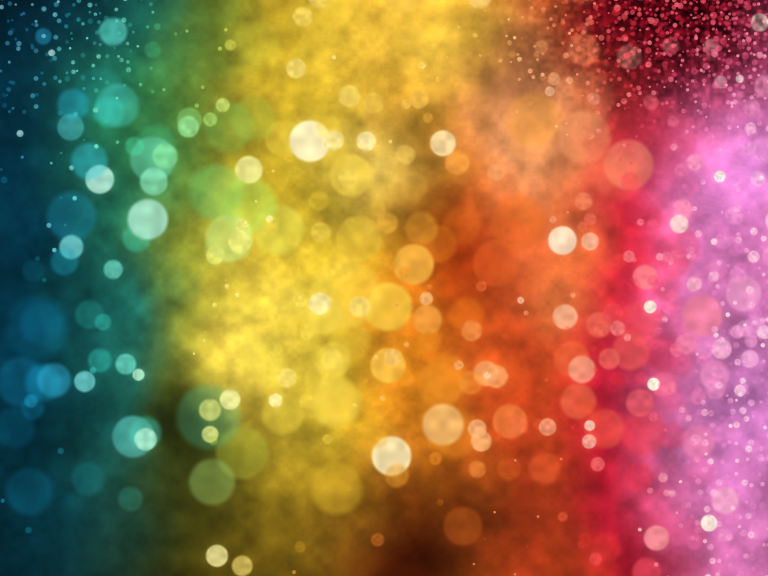
A Shadertoy shader for this background:

```glsl
// Rainbow field of out-of-focus lights, from teal through gold and red to lilac.
// A ramp with soft glows gives the colour; hashed grids scatter translucent discs
// and fine glitter, each tinted by the field near its own centre.
float hash(vec2 p) { return fract(sin(dot(p, vec2(127.1, 311.7))) * 43758.5); }
vec2 hash2(vec2 p) { return vec2(hash(p), hash(p + 17.3)); }

float noise(vec2 p) {
    vec2 i = floor(p), f = fract(p);
    f = f * f * (3.0 - 2.0 * f);
    return mix(mix(hash(i), hash(i + vec2(1, 0)), f.x),
               mix(hash(i + vec2(0, 1)), hash(i + vec2(1, 1)), f.x), f.y);
}

float fbm(vec2 p) {
    float sum = 0.0, amp = 0.5;
    for (int i = 0; i < 4; i++, amp *= 0.5) {
        sum += amp * noise(p);
        p = p * 2.03 + 9.1;
    }
    return sum;
}

// Elliptical falloff; zone holds centre.xy and radii.xy
float falloff(vec2 p, vec4 zone) {
    vec2 d = (p - zone.xy) / zone.zw;
    return exp(-dot(d, d));
}

vec3 glow(vec3 col, vec2 p, vec4 zone, vec3 tint, float amount) {
    return mix(col, tint, amount * falloff(p, zone));
}

// Smooth colour layout of the whole canvas
vec3 lightField(vec2 p) {
    float x = p.x;
    vec3 c = mix(vec3(0.02, 0.20, 0.27), vec3(0.10, 0.40, 0.36), smoothstep(0.0, 0.22, x));
    c = mix(c, vec3(0.44, 0.50, 0.15), smoothstep(0.21, 0.34, x));
    c = mix(c, vec3(0.80, 0.67, 0.15), smoothstep(0.31, 0.48, x));
    c = mix(c, vec3(0.79, 0.47, 0.10), smoothstep(0.55, 0.72, x));
    c = mix(c, vec3(0.74, 0.25, 0.11), smoothstep(0.73, 0.93, x));
    c = mix(c, vec3(0.73, 0.11, 0.19), smoothstep(0.95, 1.07, x));
    c = mix(c, vec3(0.89, 0.45, 0.68), smoothstep(1.05, 1.25, x));
    // Cool left side
    c = glow(c, p, vec4(0.0, 1.0, 0.20, 0.16), vec3(0.02, 0.13, 0.19), 0.85);
    c = glow(c, p, vec4(0.27, 0.80, 0.11, 0.18), vec3(0.18, 0.50, 0.28), 0.70);
    c = glow(c, p, vec4(0.08, 0.06, 0.20, 0.20), vec3(0.02, 0.18, 0.22), 0.75);
    // Gold and orange centre
    c = glow(c, p, vec4(0.75, 0.95, 0.24, 0.18), vec3(0.98, 0.81, 0.28), 0.90);
    c = glow(c, p, vec4(0.66, 0.71, 0.10, 0.08), vec3(1.0, 0.88, 0.42), 0.75);
    c = glow(c, p, vec4(0.45, 0.42, 0.13, 0.17), vec3(0.92, 0.81, 0.30), 0.90);
    c = glow(c, p, vec4(0.82, 0.55, 0.08, 0.13), vec3(0.62, 0.15, 0.04), 0.75);
    c = glow(c, p, vec4(0.93, 0.79, 0.09, 0.20), vec3(1.0, 0.69, 0.45), 0.90);
    c = glow(c, p, vec4(0.97, 0.50, 0.07, 0.09), vec3(0.92, 0.50, 0.26), 0.70);
    // Dark floor
    c = glow(c, p, vec4(0.32, 0.25, 0.08, 0.13), vec3(0.09, 0.11, 0.03), 0.90);
    c = glow(c, p, vec4(0.36, 0.0, 0.18, 0.15), vec3(0.25, 0.20, 0.03), 0.85);
    c = glow(c, p, vec4(0.70, 0.0, 0.19, 0.17), vec3(0.25, 0.06, 0.02), 0.92);
    // Crimson and lilac right side
    c = glow(c, p, vec4(1.18, 1.0, 0.21, 0.18), vec3(0.45, 0.02, 0.08), 0.97);
    c = glow(c, p, vec4(1.32, 0.70, 0.13, 0.13), vec3(0.86, 0.52, 0.83), 0.80);
    return glow(c, p, vec4(1.32, 0.28, 0.11, 0.26), vec3(0.86, 0.53, 0.84), 0.75);
}

// Vivid version of the local colour, whitened by pale
vec3 lampTint(vec2 c, float pale) {
    vec3 tint = lightField(c);
    vec3 vivid = tint / max(tint.r, max(tint.g, tint.b));
    return mix(mix(tint, vivid, 0.75), vec3(1.0, 0.98, 0.88), pale);
}

// One haloed disc per grid cell, kept with a chance that follows the zone
vec3 scatter(vec3 col, vec2 p, float cell, float seed, vec4 zone, float density,
             float strength, float pale) {
    for (int j = -1; j <= 1; j++)
    for (int i = -1; i <= 1; i++) {
        vec2 id = floor(p / cell) + vec2(i, j);
        vec2 c = (id + 0.1 + 0.8 * hash2(id + seed)) * cell;
        vec2 rnd = hash2(id + seed + 41.7);
        float r = cell * mix(0.18, 0.46, rnd.x), d = length(p - c);
        if (d > 2.2 * r || hash(id + seed + 83.1) > density * falloff(c, zone)) continue;
        float soft = r * mix(0.20, 0.08, rnd.y) + 0.6 / iResolution.y;
        float fill = 1.0 - smoothstep(r - soft, r + soft, d);
        vec3 tint = lampTint(c - vec2(1.1 * cell * rnd.x, 0.0), pale * rnd.y * rnd.y);
        tint *= 0.88 + 0.22 * noise((p - c) / r * 2.0 + id);
        col += 0.24 * strength * rnd.y * rnd.y * tint * exp(-1.1 * d * d / (r * r));
        col = mix(col, tint, fill * strength * mix(0.25, 1.0, rnd.y));
    }
    return col;
}

void mainImage(out vec4 fragColor, in vec2 fragCoord) {
    vec2 p = fragCoord / iResolution.y;
    vec2 warp = vec2(fbm(p * 5.0), fbm(p * 5.0 + 31.0)) - 0.47;
    vec3 col = lightField(p + 0.14 * warp);
    col *= (0.62 + 0.72 * fbm(p * 8.0 + 3.0)) * (0.76 + 0.50 * fbm(p * 32.0));
    // Large faint discs, then crisp ones, by region
    vec4 middle = vec4(0.68, 0.58, 0.38, 0.60), cool = vec4(0.10, 0.55, 0.22, 0.50);
    vec4 pink = vec4(1.22, 0.36, 0.23, 0.40), crimson = vec4(1.18, 0.98, 0.20, 0.14);
    col = scatter(col, p, 0.130, 3.0, middle, 0.80, 0.40, 0.1);
    col = scatter(col, p, 0.105, 12.0, middle, 0.65, 0.85, 0.2);
    col = scatter(col, p, 0.095, 23.0, cool, 0.60, 0.50, 0.3);
    col = scatter(col, p, 0.090, 34.0, pink, 0.85, 0.60, 0.4);
    col = scatter(col, p, 0.080, 45.0, middle, 0.45, 0.95, 0.8);
    col = scatter(col, p, 0.070, 51.0, cool, 0.28, 0.85, 0.7);
    col = scatter(col, p, 0.055, 56.0, pink, 0.75, 0.85, 0.7);
    col = scatter(col, p, 0.045, 62.0, middle, 0.28, 0.90, 0.6);
    col = scatter(col, p, 0.035, 67.0, vec4(1.24, 0.55, 0.18, 0.38), 0.50, 0.95, 1.0);
    // Glitter in the upper corners and along the right edge
    col *= 1.0 - 0.90 * falloff(p, crimson) * noise(p * 140.0);
    col = scatter(col, p, 0.014, 78.0, crimson, 0.70, 0.85, 0.4);
    col = scatter(col, p, 0.009, 89.0, crimson, 0.85, 0.90, 0.4);
    col = scatter(col, p, 0.010, 91.0, vec4(0.05, 0.97, 0.20, 0.15), 0.35, 0.70, 0.5);
    col = scatter(col, p, 0.014, 97.0, vec4(1.32, 0.25, 0.14, 0.40), 0.50, 0.80, 0.9);
    fragColor = vec4(clamp(col, 0.0, 1.0), 1.0);
}
```
